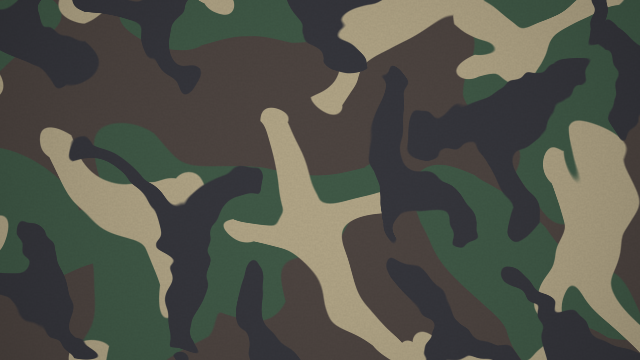
This texture is drawn by a WebGL 2 fragment shader. Its source:

```glsl
#version 300 es
precision highp float;

uniform vec2 u_resolution;
out vec4 fragColor;

// Cloth colours
#define BROWN vec3(0.282, 0.250, 0.236)
#define GREEN vec3(0.232, 0.325, 0.258)
#define TAN   vec3(0.645, 0.600, 0.488)
#define BLACK vec3(0.195, 0.197, 0.220)
// Patch sizes: cell spacing, limb length, limb radius
#define GREEN_SIZE vec3(0.60, 0.25, 0.092)
#define TAN_SIZE   vec3(0.55, 0.24, 0.047)
#define BLACK_SIZE vec3(0.48, 0.20, 0.035)
#define GRAIN 0.035
#define VIGNETTE 0.15

const float TAU = 6.2832;

vec2 hash2(vec2 p) {
    vec3 q = fract(p.xyx * vec3(0.1031, 0.1030, 0.0973));
    q += dot(q, q.yzx + 33.33);
    return fract((q.xx + q.yz) * q.zy);
}

float cornerSlope(vec2 corner, vec2 offset) {
    float angle = TAU * hash2(corner).x;
    return dot(vec2(cos(angle), sin(angle)), offset);
}

float gradientNoise(vec2 p) {
    vec2 i = floor(p), f = fract(p);
    vec2 u = f * f * f * (f * (f * 6.0 - 15.0) + 10.0);
    vec2 e = vec2(0.0, 1.0);
    float low = mix(cornerSlope(i, f), cornerSlope(i + e.yx, f - e.yx), u.x);
    float high = mix(cornerSlope(i + e.xy, f - e.xy), cornerSlope(i + e.yy, f - e.yy), u.x);
    return mix(low, high, u.y);
}

vec2 warp(vec2 p, float frequency, float amount) {
    vec2 q = p * frequency + 40.0;
    return p + amount * vec2(gradientNoise(q), gradientNoise(q + 71.3));
}

vec2 rotate(vec2 p, float angle) {
    float c = cos(angle), s = sin(angle);
    return vec2(c * p.x - s * p.y, s * p.x + c * p.y);
}

float smoothMin(float a, float b, float k) {
    float h = max(k - abs(a - b), 0.0) / k;
    return min(a, b) - 0.25 * h * h * k;
}

// Bowed limb with a thick root and a rounded, slightly swollen tip
float limb(vec2 p, float angle, float len, float bow, float radius) {
    vec2 q = rotate(p, -angle);
    float t = clamp(q.x / len, 0.0, 1.0);
    float width = radius * (1.45 - 1.3 * t + 0.95 * t * t);
    return length(q - vec2(len * t, bow * t * t)) - width;
}

// Distance to scattered patches, each made of limbs joined at a centre
float patches(vec2 p, vec3 size, int limbs, float seed) {
    vec2 home = floor(p / size.x);
    float nearest = 10.0;
    for (int y = -1; y <= 1; y++)
    for (int x = -1; x <= 1; x++) {
        vec2 id = home + vec2(x, y);
        vec2 key = id + seed;
        vec2 centre = (id + 0.5 + 0.55 * (hash2(key) - 0.5)) * size.x;
        float turn = hash2(key + 17.0).x;
        float shape = 10.0;
        for (int n = 0; n < limbs; n++) {
            vec2 a = hash2(key + 31.0 * float(n + 1));
            vec2 b = hash2(key + 47.0 * float(n + 1) + 9.0);
            float angle = TAU * (turn + (float(n) + 0.6 * a.x) / float(limbs));
            float len = size.y * mix(0.6, 1.4, a.y);
            float bow = size.y * (b.x - 0.5);
            float radius = size.z * mix(0.75, 1.25, b.y);
            shape = smoothMin(shape, limb(p - centre, angle, len, bow, radius), size.z);
        }
        nearest = min(nearest, shape);
    }
    return nearest;
}

float cover(float d) {
    float edge = 0.9 / u_resolution.y;
    return 1.0 - smoothstep(-edge, edge, d);
}

void main() {
    vec2 p = gl_FragCoord.xy / u_resolution.y;
    vec2 middle = p - 0.5 * u_resolution / u_resolution.y;

    // Broad green areas drawn out along a falling diagonal
    vec2 greenPos = rotate(warp(p, 2.6, 0.13), 0.4) * vec2(0.8, 1.25);
    // Smooth branching tan, and ragged black strands on top
    vec2 tanPos = warp(warp(p + 3.7, 3.5, 0.11), 8.0, 0.025);
    vec2 blackPos = warp(warp(p + 8.2, 4.5, 0.09), 15.0, 0.028);
    blackPos = rotate(blackPos, -0.3) * vec2(1.12, 0.89);

    vec3 colour = BROWN;
    colour = mix(colour, GREEN, cover(patches(greenPos, GREEN_SIZE, 3, 112.0)));
    colour = mix(colour, TAN, cover(patches(tanPos, TAN_SIZE, 4, 245.0)));
    colour = mix(colour, BLACK, cover(patches(blackPos, BLACK_SIZE, 3, 378.0)));

    // Fine cloth grain and soft light falling off to the corners
    float grain = gradientNoise(p * 190.0) + 0.5 * gradientNoise(p * vec2(60.0, 140.0) + 5.0);
    colour *= 1.0 + GRAIN * grain;
    colour *= 1.0 + VIGNETTE * (0.34 - dot(middle, middle));
    fragColor = vec4(colour, 1.0);
}
```
